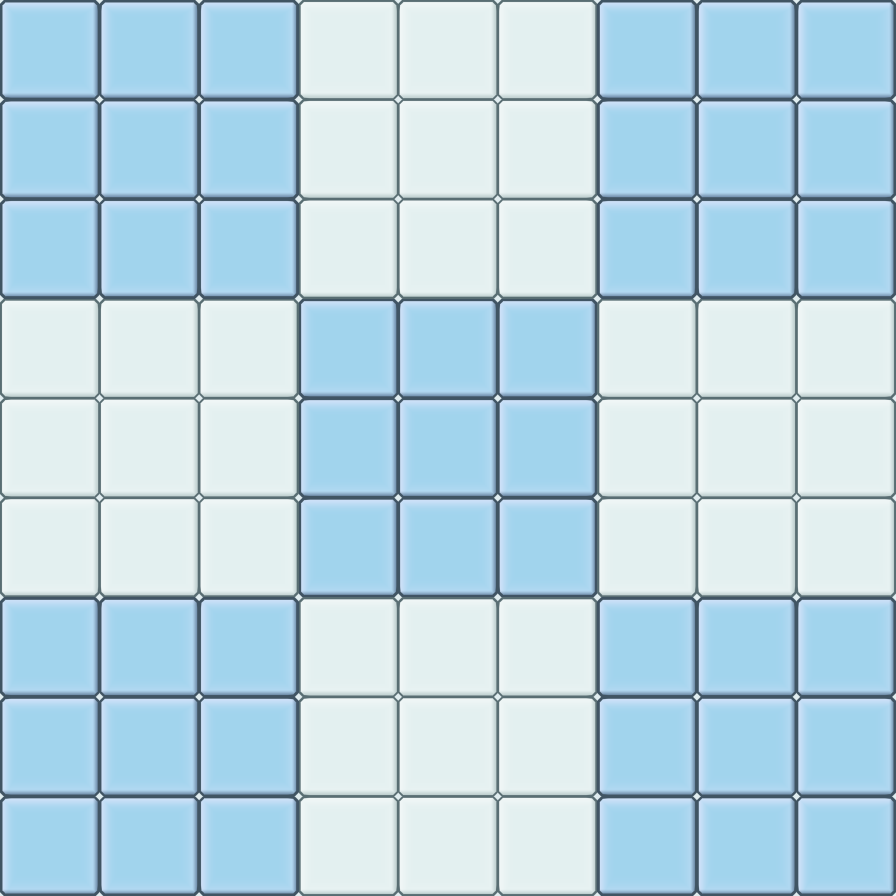
Write a Shadertoy shader that draws this pattern.

```glsl
// Glossy square mosaic: nine by nine bevelled tiles in a checkerboard of
// three by three blocks. Edge distances give each tile its chamfered outline,
// its lit upper left, its shaded lower right and the pale studs at the corners.

// Soft falloff from 1 at an edge to 0 a few widths inside it.
float falloff(float dist, float width) {
    return exp(-dist * dist / (width * width));
}

void mainImage(out vec4 fragColor, in vec2 fragCoord) {
    vec2 uv = fragCoord / iResolution.xy;
    float pixel = 9.0 / min(iResolution.x, iResolution.y);
    vec2 cell = fract(uv * 9.0);
    vec2 block = floor(uv * 3.0);
    float white = mod(block.x + block.y, 2.0);

    // Distances in tile units: to the sides, the corner and the block border
    vec2 side = min(cell, 1.0 - cell);
    float corner = (side.x + side.y) * 0.707;
    float inset = min(min(side.x, side.y), corner - 0.032);
    vec2 blockSide = 0.5 - abs(fract(uv * 3.0) - 0.5);
    float seam = 3.0 * min(blockSide.x, blockSide.y);

    // Glaze
    vec3 color = mix(vec3(0.63, 0.83, 0.93), vec3(0.89, 0.94, 0.94), white);
    vec3 gloss = mix(vec3(0.84, 0.89, 0.98), vec3(0.95, 0.97, 0.97), white);
    vec3 shade = mix(vec3(0.35, 0.46, 0.58), vec3(0.60, 0.69, 0.69), white);

    // Bevel: wide light at left and top, faint rim and shadow at right and bottom
    float lit = max(falloff(cell.x, 0.085), falloff(1.0 - cell.y, 0.085));
    float rim = max(falloff(1.0 - cell.x, 0.11), falloff(cell.y, 0.11));
    float dark = smoothstep(0.075, 0.012, min(1.0 - cell.x, cell.y));
    color = mix(color, gloss, max(0.9 * lit, 0.45 * rim));
    color = mix(color, shade, dark * mix(0.75, 0.5, white));

    // Grout, a little wider around each block
    float grout = mix(0.019, 0.014, white) + 0.006 * smoothstep(0.12, 0.03, seam);
    float blur = max(0.6 * pixel, 0.007);
    vec3 groutColor = mix(vec3(0.25, 0.33, 0.39), vec3(0.35, 0.43, 0.45), white);
    color = mix(color, groutColor, 1.0 - smoothstep(grout - blur, grout + blur, inset));

    // Diamond studs where four tiles meet
    float stud = 1.0 - smoothstep(0.027 - blur, 0.027 + blur, corner);
    color = mix(color, vec3(0.88, 0.93, 0.94), stud);

    fragColor = vec4(color, 1.0);
}
```
